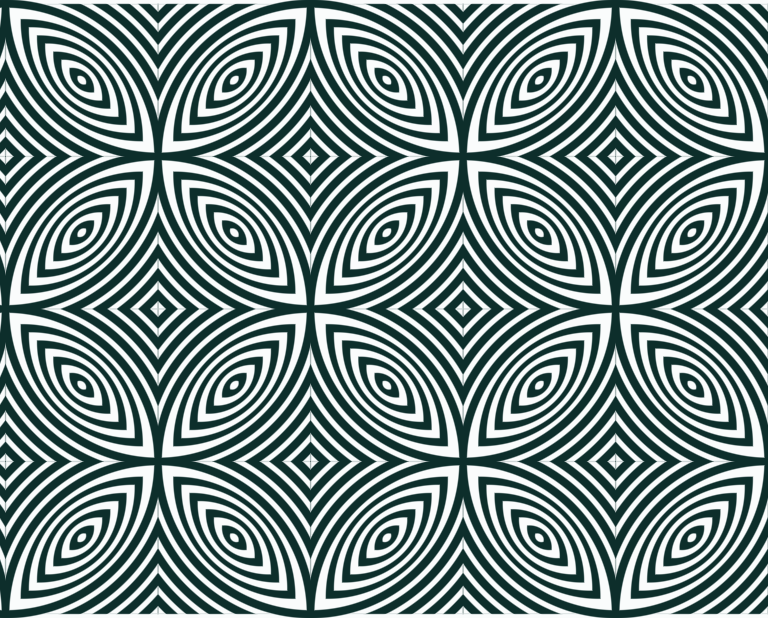
Reproduce this pattern procedurally as a WebGL 2 fragment shader.

```glsl
#version 300 es
precision highp float;
// Mirrored grid of striped leaves: each square cell holds a leaf on its diagonal,
// built from nested lenses inside and concentric arcs outside. Mirroring the cells
// joins the leaf tips into four-petal flowers and the arcs into four-point stars.

uniform vec2 u_resolution;
out vec4 fragColor;

#define CELL 0.1986                  // cell side, in canvas widths
#define ORIGIN vec2(0.0072, 0.0052)  // lower left corner of the grid
#define ROWS 4.0
#define ARC_EDGE 1.028               // outer radius of the leaf outline
#define ARC_PERIOD 0.0875            // spacing of the outer arcs
#define WHITE_SHARE 0.395            // white part of each period
#define LENS_SIZE vec2(0.566, 0.240) // half length and half width of the largest lens
#define LENS_STEP vec2(0.0755, 0.031)
#define LENS_COUNT 8
#define SEAM vec2(0.35, 0.18)        // strength of vertical and horizontal seams

const vec3 INK = vec3(0.05, 0.18, 0.17);
const vec3 PAPER = vec3(0.98, 0.99, 0.99);

// 1 where the signed distance is negative, with a soft edge
float cover(float dist, float blur) {
  return 1.0 - smoothstep(-blur, blur, dist);
}

// Pointed lens with its long axis on x; size holds the half length and half width
float lens(vec2 p, vec2 size) {
  float offset = (size.x * size.x - size.y * size.y) / (2.0 * size.y);
  return length(vec2(p.x, abs(p.y) + offset)) - (size.y + offset);
}

// Ink of the concentric arcs, white inside the leaf outline
float arcInk(float radius, float blur) {
  float phase = (radius - ARC_EDGE) / ARC_PERIOD - 0.5 * WHITE_SHARE;
  float fromWhite = abs(fract(phase + 0.5) - 0.5) * ARC_PERIOD;
  float ink = 1.0 - cover(fromWhite - 0.5 * WHITE_SHARE * ARC_PERIOD, blur);
  float innerRadius = ARC_EDGE - ARC_PERIOD * (1.0 - 0.5 * WHITE_SHARE);
  return radius < innerRadius ? 0.0 : ink;
}

// Alternating dark and white lenses, painted from the largest to the smallest
float leafInk(vec2 p, float ink, float blur) {
  for (int i = 0; i < LENS_COUNT; i++) {
    float shade = i % 2 == 0 ? 1.0 : 0.0;
    vec2 size = LENS_SIZE - float(i) * LENS_STEP;
    ink = mix(ink, shade, cover(lens(p, size), blur));
  }
  return ink;
}

void main() {
  vec2 grid = (gl_FragCoord.xy / u_resolution.x - ORIGIN) / CELL;
  float blur = 0.9 / (u_resolution.x * CELL);

  // Mirror every other cell; the end rows reach into the plain margins
  vec2 cell = floor(grid);
  cell.y = clamp(cell.y, 0.0, ROWS - 1.0);
  vec2 p = grid - cell;
  p = mix(p, 1.0 - p, mod(cell, 2.0));

  // Leaf axes and the radius from the farther star corner
  vec2 centred = p - 0.5;
  vec2 axes = vec2(centred.x + centred.y, centred.y - centred.x) * 0.70711;
  float radius = max(distance(p, vec2(0.0, 1.0)), distance(p, vec2(1.0, 0.0)));

  float ink = leafInk(axes, arcInk(radius, blur), blur);

  // Fine seams where the cells meet
  vec2 border = 0.5 - abs(centred);
  vec2 seam = SEAM * (1.0 - smoothstep(vec2(0.0), vec2(0.009), border));
  ink = max(ink, max(seam.x, seam.y));

  // Margins above and below keep only the outline that overhangs the grid
  float inside = cover(abs(grid.y - 0.5 * ROWS) - 0.5 * ROWS, blur);
  ink = mix(cover(radius - ARC_EDGE, blur), ink, inside);

  fragColor = vec4(mix(PAPER, INK, ink), 1.0);
}
```
